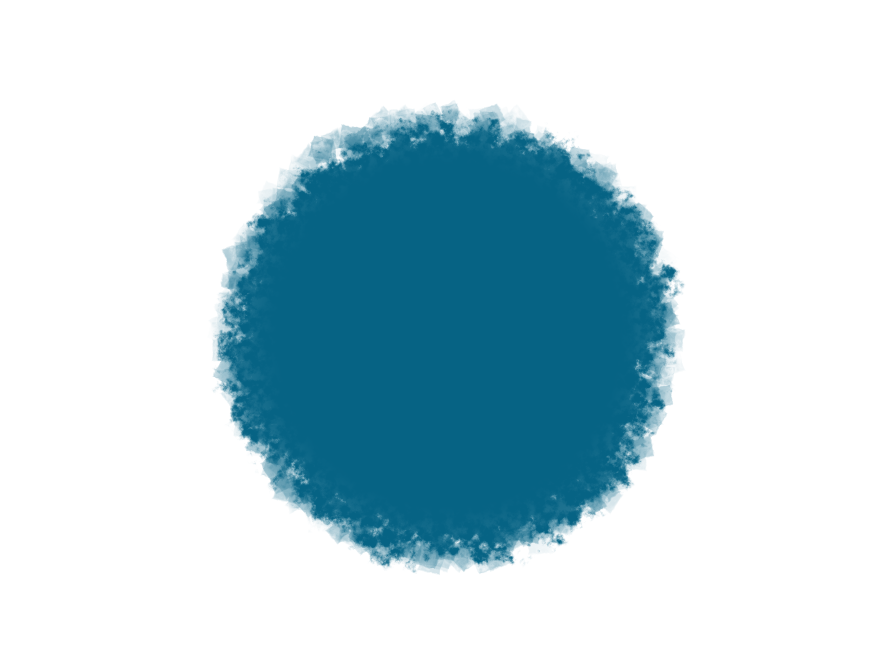
Write a WebGL 2 fragment shader that draws this background.

```glsl
#version 300 es
precision highp float;

uniform vec2 u_resolution;
out vec4 fragColor;

const vec3 PAPER = vec3(1.0);
const vec3 PAINT = vec3(0.024, 0.388, 0.518);
const vec2 CENTER = vec2(0.001, 0.001);   // offset from the middle, in canvas heights
const float CORE_RADIUS = 0.325;
const float CORE_SOFTNESS = 0.019;
const float CORE_ROUGHNESS = 0.13;
const float WOBBLE = 0.022;
const float RIM_RADIUS = 0.343;
const float DAB_INNER = 0.303;
const float DAB_OUTER = 0.338;
const float DAB_MIN = 0.010;
const float DAB_MAX = 0.019;
const float DAB_OPACITY = 0.42;
const float DAB_CELLS = 64.0;
const int DAB_LAYERS = 6;
const float GRAIN_SCALE = 42.0;
const float MOTTLE = 0.10;
const float TAU = 6.2831853;

float hash(vec2 p) {
    vec3 q = fract(vec3(p.xyx) * 0.1031);
    q += dot(q, q.yzx + 33.33);
    return fract((q.x + q.y) * q.z);
}

float valueNoise(vec2 p) {
    vec2 cell = floor(p), f = fract(p);
    f = f * f * (3.0 - 2.0 * f);
    return mix(mix(hash(cell), hash(cell + vec2(1, 0)), f.x),
               mix(hash(cell + vec2(0, 1)), hash(cell + vec2(1, 1)), f.x), f.y);
}

float fbm(vec2 p) {
    float sum = 0.0, weight = 0.5;
    for (int i = 0; i < 4; i++) {
        sum += weight * valueNoise(p);
        p = mat2(1.6, 1.2, -1.2, 1.6) * p + 17.3;
        weight *= 0.58;
    }
    return sum / 1.056;
}

mat2 rotation(float a) {
    float c = cos(a), s = sin(a);
    return mat2(c, s, -s, c);
}

// Square brush dabs scattered around the rim; returns their joint coverage
float dabCoverage(vec2 p, float grain, float pixel) {
    float turn = atan(p.y, p.x) / TAU + 0.5;
    float clear = 1.0;
    for (int layer = 0; layer < DAB_LAYERS; layer++) {
        float shift = float(layer) / float(DAB_LAYERS);
        float cell = floor(turn * DAB_CELLS + shift);
        for (float k = -1.0; k <= 1.0; k++) {
            vec2 id = vec2(mod(cell + k, DAB_CELLS), 91.0 + 13.0 * float(layer));
            float angle = ((id.x + hash(id) - shift) / DAB_CELLS - 0.5) * TAU;
            float radius = mix(DAB_INNER, DAB_OUTER, hash(id + 3.7));
            float size = mix(DAB_MIN, DAB_MAX, hash(id + 7.1));
            vec2 local = rotation(hash(id + 11.9) * TAU)
                       * (p - radius * vec2(cos(angle), sin(angle)));
            float box = max(abs(local.x), abs(local.y)) - size;
            box += (grain - 0.5) * 0.012;
            float shape = 1.0 - smoothstep(-pixel, pixel, box);
            float texture_ = smoothstep(0.25, 0.75, grain + 0.3 * (hash(id + 19.3) - 0.5));
            clear *= 1.0 - shape * texture_ * DAB_OPACITY * hash(id + 23.1);
        }
    }
    return 1.0 - clear;
}

void main() {
    vec2 p = (gl_FragCoord.xy - 0.5 * u_resolution) / u_resolution.y - CENTER;
    float pixel = 1.0 / u_resolution.y;
    float r = length(p);

    // Fine grain and slow unevenness of the outline
    float grain = fbm(p * GRAIN_SCALE + 60.0);
    float fine = fbm(p * GRAIN_SCALE * 2.3 + 140.0);
    float wobble = (valueNoise(p * 9.0 + 30.0) - 0.5) * WOBBLE;

    // Solid disc with a sponge-like edge
    float rough = (mix(grain, fine, 0.4) - 0.5) * CORE_ROUGHNESS;
    float core = 1.0 - smoothstep(-CORE_SOFTNESS, CORE_SOFTNESS, r + rough + wobble - CORE_RADIUS);
    core *= 1.0 - smoothstep(-0.012, 0.006, r + wobble + 0.3 * rough - RIM_RADIUS);

    // Loose dabs over the rim, then faint mottling toward the edge
    float dabs = dabCoverage(p, mix(grain, fine, 0.5), pixel);
    float cover = 1.0 - (1.0 - core) * (1.0 - dabs);
    cover *= 1.0 - MOTTLE * smoothstep(0.25, 0.32, r) * smoothstep(0.35, 0.75, fine);

    fragColor = vec4(mix(PAPER, PAINT, cover), 1.0);
}
```
